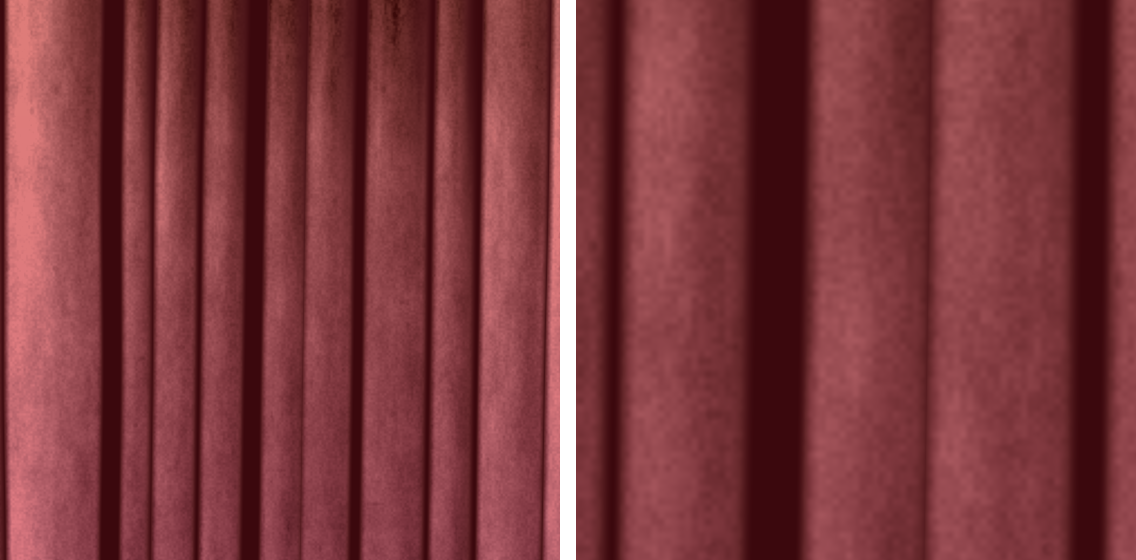
Left, the full canvas; right, a detail of the centre.
This texture is drawn by a Shadertoy shader. Its source:

```glsl
#define FOLDS 11
#define LEAN 0.016
#define EDGE_SOFT 0.011
#define TOP_SHADE 1.0
#define STREAK 0.75
#define MOTTLE 0.7
#define GRAIN 0.55
#define WEAVE 250.0

// Each fold: left edge, right edge, tone of its lit side, tone of its far side
const vec4 folds[FOLDS] = vec4[FOLDS](
    vec4(-0.100, 0.006, 2.0, 1.2),
    vec4( 0.010, 0.182, 4.6, 2.3),
    vec4( 0.218, 0.273, 3.0, 1.4),
    vec4( 0.276, 0.354, 3.4, 1.8),
    vec4( 0.362, 0.438, 3.0, 1.6),
    vec4( 0.471, 0.547, 3.0, 1.5),
    vec4( 0.543, 0.632, 2.7, 1.6),
    vec4( 0.651, 0.763, 2.6, 1.8),
    vec4( 0.772, 0.848, 3.1, 1.2),
    vec4( 0.857, 0.976, 3.8, 2.1),
    vec4( 0.978, 1.140, 4.3, 2.0));

// Velvet from deep shadow to highlight
const vec3 velvet[6] = vec3[6](
    vec3(0.23, 0.03, 0.05), vec3(0.39, 0.15, 0.16), vec3(0.50, 0.22, 0.24),
    vec3(0.60, 0.30, 0.32), vec3(0.72, 0.39, 0.41), vec3(0.87, 0.48, 0.49));

float hash(vec2 p) {
    vec3 q = fract(vec3(p.xyx) * 0.1031);
    q += dot(q, q.yzx + 33.33);
    return fract((q.x + q.y) * q.z);
}

// Smooth value noise, centred on zero
float noise(vec2 p) {
    vec2 cell = floor(p), f = fract(p);
    f = f * f * (3.0 - 2.0 * f);
    float low = mix(hash(cell), hash(cell + vec2(1, 0)), f.x);
    float high = mix(hash(cell + vec2(0, 1)), hash(cell + vec2(1, 1)), f.x);
    return mix(low, high, f.y) - 0.5;
}

vec3 velvetColor(float tone) {
    tone = clamp(tone, 0.0, 4.999);
    int step0 = int(tone);
    return mix(velvet[step0], velvet[step0 + 1], fract(tone));
}

// Tone of the tallest fold at a point; zero in the gaps
float foldTone(vec2 p) {
    float tone = 0.0;
    float topFade = smoothstep(0.35, 1.0, p.y);
    for (int i = 0; i < FOLDS; i++) {
        vec4 fold = folds[i];
        float across = (p.x - fold.x) / (fold.y - fold.x);
        float shade = mix(fold.z, fold.w - 1.1 * topFade, smoothstep(0.12, 0.95, across));
        float rise = smoothstep(fold.x - 0.4 * EDGE_SOFT, fold.x + EDGE_SOFT, p.x);
        float fall = 1.0 - smoothstep(fold.y - EDGE_SOFT, fold.y + 0.4 * EDGE_SOFT, p.x);
        tone = max(tone, shade * rise * fall);
    }
    return tone;
}

void mainImage(out vec4 fragColor, in vec2 fragCoord) {
    vec2 uv = fragCoord / iResolution.xy;

    // Hanging cloth leans and sways slightly
    vec2 p = uv;
    p.x -= LEAN * (uv.y - 0.5) * smoothstep(0.0, 0.5, uv.x);
    p.x += 0.004 * noise(vec2(uv.x * 6.0, uv.y * 3.0));
    float tone = foldTone(p);
    float cloth = smoothstep(0.2, 2.0, tone);

    // Light falls off at the top centre and toward the hem
    float centre = smoothstep(0.18, 0.35, uv.x) * (1.0 - smoothstep(0.8, 0.95, uv.x));
    float light = -TOP_SHADE * centre * smoothstep(0.7, 1.0, uv.y);
    light -= 0.25 * smoothstep(0.5, 0.0, uv.y) * smoothstep(2.5, 4.0, tone);
    light += 0.3 * smoothstep(0.3, 0.6, uv.y) * smoothstep(1.0, 0.75, uv.y);

    // Long soft creases, strongest near the top
    float creases = noise(vec2(p.x * 46.0, uv.y * 1.6)) + 0.5 * noise(vec2(p.x * 110.0, uv.y * 4.0));
    light += STREAK * creases * mix(0.7, 1.5, smoothstep(0.5, 1.0, uv.y));

    // Worn nap and fine pile
    float nap = noise(uv * vec2(34.0, 13.0) + 7.0) + 0.6 * noise(uv * vec2(95.0, 45.0) + 31.0);
    float pile = noise(uv * WEAVE) + 0.5 * noise(uv * vec2(WEAVE, 0.4 * WEAVE) + 19.0);
    float scuff = smoothstep(0.36, 0.48, noise(uv * vec2(70.0, 50.0) + 53.0));
    light += MOTTLE * nap + GRAIN * pile - 0.35 * scuff;
    tone += light * cloth;

    // Browner above, rosier below
    vec3 color = velvetColor(tone);
    color += cloth * vec3(0.0, -0.015, 0.035) * (0.5 - uv.y);
    fragColor = vec4(clamp(color, 0.0, 1.0), 1.0);
}
```
